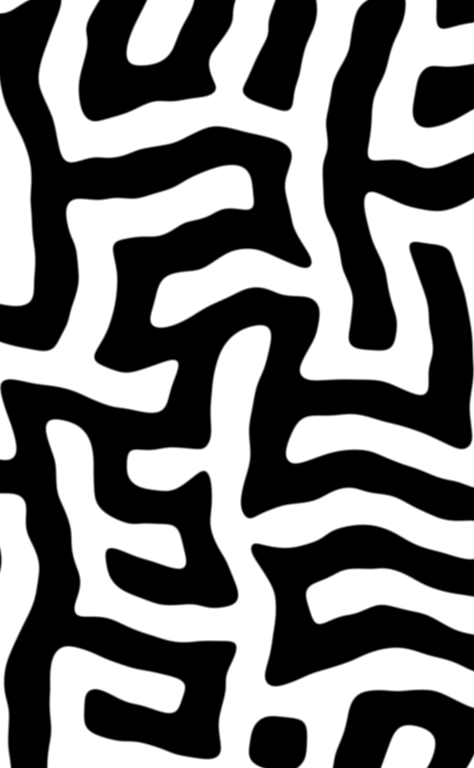
Write a Shadertoy shader that draws this pattern.

```glsl
// Draws a black and white labyrinth of even, round-ended winding stripes.

const float PERIOD = 0.104;       // stripe period, in canvas heights
const float EDGE = 0.0021;        // half width of the soft edge, in canvas heights
const float BLACK_BIAS = 0.07;    // tips the balance towards black
const float SPREAD = 0.5;         // reach of one knot, in half periods
const float JITTER = 0.24;        // random shift of the knots, in half periods
const float CLUSTERING = 0.3;     // tendency to form bundles of parallel stripes
const float BEND = 0.2;           // broad winding, in periods
const float WOBBLE = 0.05;        // fine winding, in periods
const float SEED = 5.0;
const vec3 BLACK = vec3(0.0);
const vec3 WHITE = vec3(1.0);

vec2 hash2(vec2 n) {
    vec2 h = vec2(dot(n, vec2(127.1, 311.7)), dot(n, vec2(269.5, 183.3)));
    return fract(sin(h + SEED) * 4375.85);
}

// Each white knot opens either its horizontal (+1) or its vertical (-1) passage
float passage(vec2 knot) {
    vec2 c = 0.5 * knot;
    float trend = sin(1.3 * c.x + 1.9 * sin(0.9 * c.y + SEED));
    return hash2(knot + 0.5).x - 0.5 + CLUSTERING * trend > 0.0 ? 1.0 : -1.0;
}

// Maze on a half-period lattice: white knots, black knots and links between
float mazeSign(vec2 n) {
    vec2 odd = mod(n, 2.0);
    if (odd.x == odd.y) return 1.0 - 2.0 * odd.x;
    // Rows and columns alternate in which neighbour owns the link
    vec2 side = 2.0 * mod(0.5 * n.yx, 2.0) - 1.0;
    return odd.x > 0.5 ? passage(n + vec2(side.x, 0.0))
                       : -passage(n + vec2(0.0, side.y));
}

// Layered sines bend the lattice
vec2 windingPath(vec2 p) {
    p += BEND * sin(1.5 * p.yx + 0.5 * p + vec2(0.7, 2.9));
    return p + WOBBLE * sin(3.3 * p.yx + vec2(4.1, 1.3));
}

// Sum of knots, each a smooth peak with an opposite ring around it
float labyrinth(vec2 p) {
    vec2 q = 2.0 * windingPath(p);
    vec2 nearest = floor(q + 0.5);
    float sum = -BLACK_BIAS;
    for (int y = -2; y <= 2; y++) {
        for (int x = -2; x <= 2; x++) {
            vec2 n = nearest + vec2(x, y);
            vec2 offset = q - n - JITTER * (hash2(n) - 0.5);
            float r = 0.5 * dot(offset, offset) / (SPREAD * SPREAD);
            sum += mazeSign(n) * (1.0 - r) * exp(-r);
        }
    }
    return sum;
}

void mainImage(out vec4 fragColor, in vec2 fragCoord) {
    float field = labyrinth(fragCoord / iResolution.y / PERIOD);

    // Distance to the stripe border, in canvas heights
    vec2 slope = vec2(dFdx(field), dFdy(field)) * iResolution.y;
    float border = field / max(length(slope), 0.001);

    float edge = max(EDGE, 0.7 / iResolution.y);
    fragColor = vec4(mix(BLACK, WHITE, smoothstep(-edge, edge, border)), 1.0);
}
```
